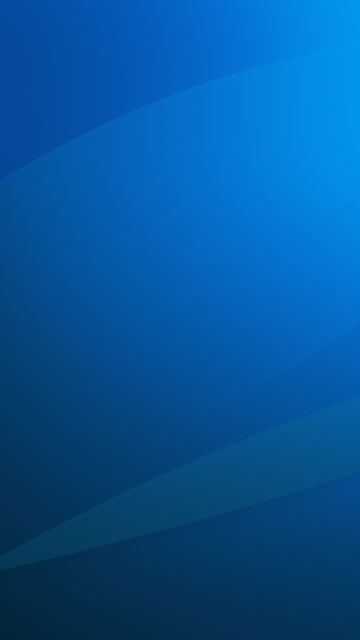
Write a Shadertoy shader that draws this background.

```glsl
// Blue ramp from deep navy (0) to bright azure (7)
vec3 blueRamp(float level) {
    vec3 blues[8] = vec3[8](
        vec3(0.01, 0.14, 0.23), vec3(0.02, 0.20, 0.34),
        vec3(0.02, 0.26, 0.47), vec3(0.02, 0.32, 0.60),
        vec3(0.02, 0.38, 0.715), vec3(0.02, 0.455, 0.815),
        vec3(0.01, 0.55, 0.89), vec3(0.01, 0.61, 0.93));
    level = clamp(level, 0.0, 6.999);
    int i = int(level);
    return mix(blues[i], blues[i + 1], fract(level));
}

// Height of a parabola given its start, slope and bend
float arc(float x, float start, float slope, float bend) {
    return start + x * (slope + bend * x);
}

// Smooth coverage of the positive side of an edge
float cover(float d) {
    float aa = 1.0 / iResolution.y;
    return smoothstep(-aa, aa, d);
}

// Thin soft line along an edge
float rim(float d) {
    return exp(-abs(d) * 500.0);
}

void mainImage(out vec4 fragColor, in vec2 fragCoord) {
    vec2 uv = fragCoord / iResolution.xy;
    float x = uv.x, y = uv.y;

    // Signed heights above each sweeping edge
    float upper = y - arc(x, 0.717, 0.345, -0.136);
    float faint = y - arc(1.0 - x, 0.690, -0.340, 0.10);
    float fold = y - arc(1.0 - x, 0.495, -0.423, 0.24);
    float leafTop = y - arc(x, 0.130, 0.310, -0.060);
    float leafBase = y - arc(x, 0.108, 0.129, 0.025);

    // Light grows towards the upper right
    float sky = cover(upper);
    float bulge = mix(0.35, -0.1, smoothstep(0.55, 0.85, y));
    float spread = mix(x * (1.0 + bulge * (1.0 - x)), pow(x, 1.4), sky);
    float level = 3.8 * y - 0.7 * smoothstep(0.7, 1.0, y)
                + (1.0 + 2.7 * smoothstep(0.0, 0.85, y)) * spread;
    level += 0.15 * (1.0 - x) * smoothstep(0.25, 0.6, y) * (1.0 - sky);

    // Faint folds fade out to the left
    float foldFade = smoothstep(0.45, 1.0, x);
    float faintFade = smoothstep(0.65, 1.0, x);
    float underFold = 1.0 - cover(fold);
    level += foldFade * mix(0.2 * exp(-abs(fold) * 10.0),
                            -0.05 * exp(-abs(fold) * 8.0), underFold);
    level -= 0.08 * faintFade * (1.0 - cover(faint)) * exp(-abs(faint) * 14.0);

    // Soft light on the ground below the leaf
    float ground = 1.0 - cover(leafBase);
    level += 0.35 * x * ground * exp(leafBase * 8.0);

    vec3 color = blueRamp(level);
    color += sky * (1.0 - x) * vec3(0.0, -0.03, 0.025);
    color += rim(upper) * vec3(0.003, 0.015, 0.012);
    color *= 1.0 - 0.03 * foldFade * rim(fold) - 0.025 * faintFade * rim(faint);

    // Translucent leaf with a lit top and a shadow beneath
    float leaf = cover(leafBase) * (1.0 - cover(leafTop));
    color += leaf * mix(vec3(0.01, 0.052, 0.055), vec3(0.005, 0.03, -0.01), x);
    color += rim(leafTop) * vec3(0.003, 0.01, 0.01);
    color *= 1.0 - 0.08 * ground * exp(leafBase * 80.0);

    // Fine dotted weave over faint diagonal threads
    vec2 cell = 6.2832 * fragCoord / iResolution.x;
    float dots = cos(144.0 * (cell.x + cell.y));
    float threads = sin(110.0 * (cell.x + cell.y));
    color *= 1.0 + 0.028 * dots + 0.010 * threads;

    fragColor = vec4(clamp(color, 0.0, 1.0), 1.0);
}
```
